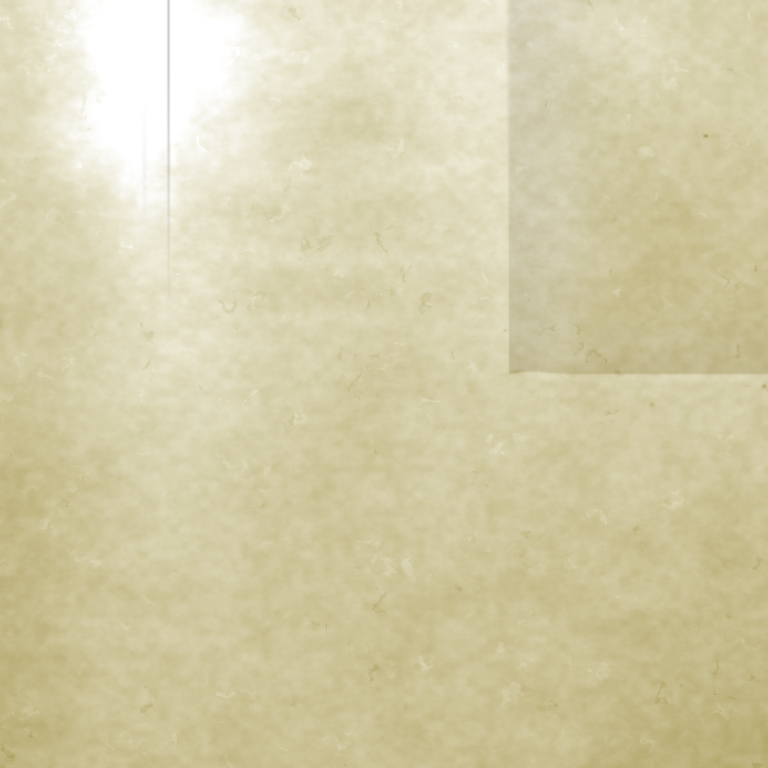
This texture is drawn by a Shadertoy shader. Its source:

```glsl
const vec3 OCHRE = vec3(0.71, 0.66, 0.43);
const vec3 CREAM = vec3(0.91, 0.895, 0.80);
const vec3 WHITE = vec3(1.0);
const vec3 GREY_TINT = vec3(-0.012, -0.006, 0.035);
const vec2 GLOW_POS = vec2(0.175, 0.945);
const vec2 PANEL_CORNER = vec2(0.663, 0.513);
const float SEAM_X = 0.2195;
const float MOTTLE = 0.30;
const float PATCHES = 0.24;
const float GRAIN = 0.34;
const float FLECK_CELLS = 44.0;

float hash(vec2 p) {
    vec3 q = fract(vec3(p.xyx) * 0.1031);
    q += dot(q, q.yzx + 33.33);
    return fract((q.x + q.y) * q.z);
}

float noise(vec2 p) {
    vec2 i = floor(p), f = fract(p);
    f = f * f * (3.0 - 2.0 * f);
    return mix(mix(hash(i), hash(i + vec2(1, 0)), f.x),
               mix(hash(i + vec2(0, 1)), hash(i + vec2(1, 1)), f.x), f.y);
}

// Fractal noise centred on zero
float fbm(vec2 p) {
    float sum = 0.0, amp = 0.5;
    for (int i = 0; i < 5; i++) {
        sum += amp * (noise(p) - 0.5);
        p = mat2(0.8, 0.6, -0.6, 0.8) * p * 2.03 + 17.3;
        amp *= 0.5;
    }
    return sum;
}

float bell(float x, float width) {
    return exp(-x * x / (width * width));
}

float blob(vec2 p, vec2 centre, vec2 size) {
    vec2 d = (p - centre) / size;
    return exp(-dot(d, d));
}

// Broad shading: 0 is ochre, 1 is cream, 1.5 is white
float shade(vec2 p) {
    float t = 0.33 + 0.64 * p.y;
    t -= 0.20 * smoothstep(0.6, 1.0, p.x) * smoothstep(0.75, 0.2, p.y);
    t -= 0.17 * smoothstep(0.16, 0.0, p.x);
    t += 0.19 * bell(p.x - 0.23, 0.085) * smoothstep(0.05, 0.5, p.y);
    t += 0.11 * blob(p, vec2(0.62, 0.88), vec2(0.08, 0.3));
    t -= 0.11 * blob(p, vec2(0.41, 0.37), vec2(0.11, 0.14));
    t -= 0.14 * blob(p, vec2(0.42, 0.71), vec2(0.14, 0.045));
    t -= 0.10 * blob(p, vec2(0.44, 0.62), vec2(0.15, 0.025));
    t -= 0.10 * blob(p, vec2(0.45, 0.83), vec2(0.08, 0.03));
    t -= 0.14 * blob(p, vec2(0.10, 0.62), vec2(0.07, 0.07));
    t -= 0.08 * blob(p, vec2(0.03, 0.36), vec2(0.09, 0.10));
    t -= 0.12 * blob(p, vec2(0.0, 0.14), vec2(0.08, 0.10));
    return t;
}

// Reflected light with brushed, uneven borders
float glow(vec2 p) {
    vec2 q = p + 0.11 * vec2(fbm(p * vec2(12.0, 18.0)), fbm(p * 12.0 + 5.0));
    float g = 0.66 * blob(q, GLOW_POS, vec2(0.075, 0.12));
    g += 0.32 * blob(q, vec2(0.25, 0.95), vec2(0.10, 0.10));
    g += 0.36 * blob(q, vec2(0.195, 0.80), vec2(0.040, 0.12));
    g += 0.16 * blob(q, vec2(0.28, 0.83), vec2(0.09, 0.09));
    g += 0.18 * blob(q, vec2(0.12, 0.83), vec2(0.05, 0.09));
    return g;
}

// Wide faint strokes across the middle column
float streaks(vec2 p) {
    float span = smoothstep(0.27, 0.35, p.x) * smoothstep(0.64, 0.44, p.x);
    float y = p.y + 0.035 * fbm(p * 9.0) + 0.02 * (p.x - 0.4);
    float broken = 0.6 + 1.4 * fbm(p * vec2(9.0, 40.0) + 8.0);
    float s = 0.14 * bell(y - 0.664, 0.011) + 0.12 * bell(y - 0.582, 0.012);
    s = s * broken + 0.34 * fbm(vec2(p.x * 3.0, y * 34.0)) * smoothstep(0.6, 0.85, y);
    return s * span;
}

// Sparse irregular flakes, from the tails of fine noise
float flakes(vec2 p) {
    vec2 q = p * FLECK_CELLS + 1.5 * vec2(fbm(p * 60.0), fbm(p * 60.0 + 7.0));
    float n = noise(q * vec2(2.0, 2.6)) * noise(q * 0.7 + 40.0);
    float m = noise(q * vec2(2.8, 2.2) + 90.0) * noise(q * 0.6 + 70.0);
    return 0.16 * smoothstep(0.56, 0.80, n) - 0.20 * smoothstep(0.60, 0.82, m);
}

void mainImage(out vec4 fragColor, in vec2 fragCoord) {
    vec2 p = fragCoord / iResolution.xy;
    float soft = max(0.002, 1.0 / iResolution.y);
    float cloud = fbm(p * 5.5 + 3.0);
    float t = shade(p) + glow(p) + streaks(p);
    t += MOTTLE * cloud + PATCHES * fbm(p * vec2(17.0, 22.0));
    t += GRAIN * fbm(p * vec2(75.0, 90.0)) + flakes(p);

    // Overlapping sheet, greyer towards its left and lower borders
    vec2 e = p - PANEL_CORNER + vec2(0.003 * (p.y - 0.5), 0.0);
    e.y -= 0.003 * bell(p.x - 0.69, 0.03);
    float edgeSoft = soft + 0.004 * smoothstep(0.65, 1.0, p.y);
    float sheet = smoothstep(-edgeSoft, edgeSoft, e.x) * smoothstep(-soft, soft, e.y);
    float rim = max(bell(e.x, 0.10), 0.6 * bell(e.y, 0.08)) * sheet;
    t -= sheet * (0.33 + 0.05 * bell(e.x, 0.03) + 0.06 * bell(e.y, 0.04));
    t += sheet * (0.14 * blob(p, vec2(0.80, 0.94), vec2(0.09, 0.06)) + 0.14 * cloud);
    t += sheet * (0.12 * bell(e.x - 0.06, 0.06) + 0.08 * fbm(p * 26.0));
    t += 0.10 * bell(e.y + 0.006, 0.005) * smoothstep(0.0, 0.05, e.x) * (1.0 - sheet);
    t -= 0.28 * blob(e, vec2(0.008, 0.0), vec2(0.010, 0.003));
    t += 0.04 * bell(e.x + 0.012, 0.012) * step(e.x, 0.0) * smoothstep(0.45, 0.6, p.y);

    // Single chips and spots
    vec2 chip = p + 0.03 * vec2(fbm(p * 70.0), fbm(p * 70.0 + 9.0));
    t += 0.40 * blob(chip, vec2(0.548, 0.137), vec2(0.011, 0.006));
    t -= 0.80 * blob(p, vec2(0.919, 0.823), vec2(0.0028, 0.0022));
    t -= 0.55 * blob(p, vec2(0.995, 0.497), vec2(0.003));
    t -= 0.35 * blob(p, vec2(0.849, 0.473), vec2(0.003));
    t -= 0.35 * blob(p, vec2(0.658, 0.570), vec2(0.002));

    vec3 col = mix(OCHRE, CREAM, min(t, 1.0));
    col = mix(col, WHITE, smoothstep(0.92, 1.55, t));
    col += GREY_TINT * rim;

    // Vertical seam and the faint crease beside it, over the light
    float seam = bell(p.x - SEAM_X, 0.0019) * smoothstep(0.55, 0.95, p.y);
    float crease = bell(p.x - 0.188, 0.003) * bell(p.y - 0.78, 0.06);
    col *= 1.0 - 0.20 * seam - 0.035 * crease;
    col += 0.025 * bell(p.x - SEAM_X - 0.006, 0.004) * smoothstep(0.6, 0.9, p.y);
    fragColor = vec4(clamp(col, 0.0, 1.0), 1.0);
}
```
